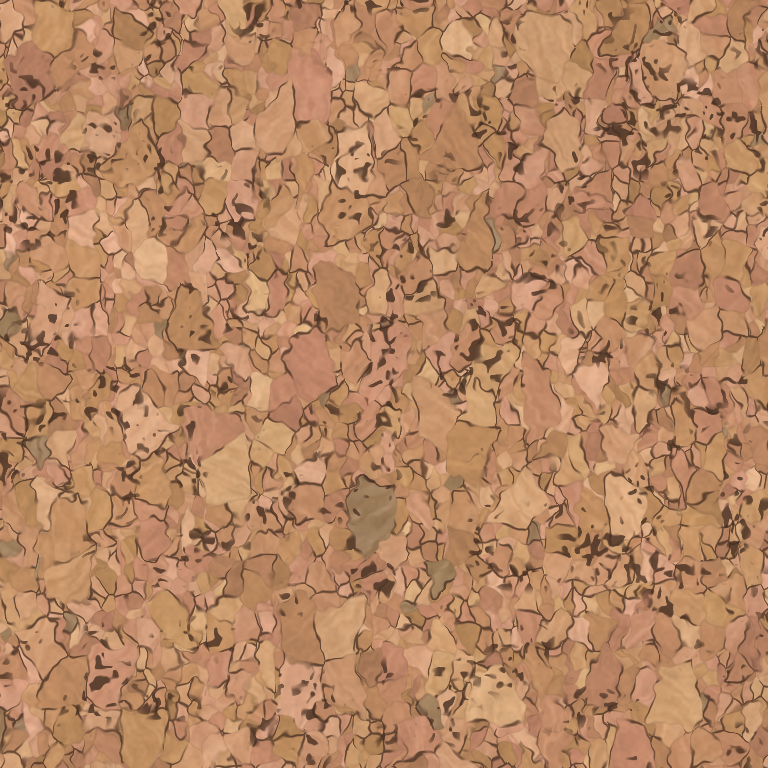
Give the GLSL for this texture, as a Shadertoy shader.

```glsl
// Pressed cork: three sizes of warped Voronoi granules laid over each other,
// each with its own tone, tint and faint growth streaks, joined by thin
// broken brown seams and sprinkled with clustered dark bark flecks.

#define FINE_FREQ 60.0      // granules across the canvas, per layer
#define MEDIUM_FREQ 34.0
#define LARGE_FREQ 19.0
#define MEDIUM_SHARE 0.48   // part of the cells that hold a granule
#define LARGE_SHARE 0.20
#define UPRIGHT 0.74        // below 1 stretches granules vertically
#define MEAN_TONE 0.765
#define TONE_SPREAD 0.25
#define STREAKS 0.16
#define SEAM_WIDTH 0.0019
#define SEAM_DEPTH 0.78
#define FLECK_DEPTH 0.80

const vec3 DARK_CORK  = vec3(0.44, 0.31, 0.23);
const vec3 MID_CORK   = vec3(0.75, 0.54, 0.39);
const vec3 LIGHT_CORK = vec3(0.87, 0.68, 0.53);
const vec3 GREY_CORK  = vec3(0.57, 0.47, 0.35);
const vec3 BARK       = vec3(0.27, 0.18, 0.13);

vec3 hash3(vec2 p, float seed) {
    vec3 q = fract(vec3(p.xyx + seed * 17.3) * vec3(0.1031, 0.1030, 0.0973));
    q += dot(q, q.yxz + 33.33);
    return fract((q.xxy + q.yzz) * q.zyx);
}

float noise(vec2 p, float seed) {
    vec2 i = floor(p), f = fract(p);
    f = f * f * (3.0 - 2.0 * f);
    float low  = mix(hash3(i, seed).x, hash3(i + vec2(1, 0), seed).x, f.x);
    float high = mix(hash3(i + vec2(0, 1), seed).x, hash3(i + vec2(1, 1), seed).x, f.x);
    return mix(low, high, f.y);
}

vec2 noise2(vec2 p, float seed) {
    return vec2(noise(p, seed), noise(p, seed + 1.0)) - 0.5;
}

vec3 corkRamp(float tone) {
    vec3 lower = mix(DARK_CORK, MID_CORK, clamp(tone / 0.72, 0.0, 1.0));
    return mix(lower, LIGHT_CORK, clamp((tone - 0.72) / 0.28, 0.0, 1.2));
}

// Colour of one granule, with its presence in the alpha channel.
vec4 granule(vec2 id, float seed, float share, vec2 uv) {
    vec3 a = hash3(id, seed + 3.0), b = hash3(id, seed + 5.0);
    float angle = 1.57 + (b.x - 0.5) * 2.4;
    vec2 along = vec2(cos(angle), sin(angle));
    vec2 grain = vec2(dot(uv, along), dot(uv, vec2(-along.y, along.x)));
    float streak = noise(grain * vec2(35.0, 170.0) + 40.0 * a.xy, 7.0) - 0.5;
    float tone = MEAN_TONE + TONE_SPREAD * (a.x + a.y - 1.0) + STREAKS * streak;
    vec3 colour = corkRamp(tone);
    colour += (b.y - 0.5) * vec3(0.015, -0.025, 0.05);
    colour = mix(colour, GREY_CORK + 0.12 * streak, 0.75 * step(0.983, b.z));
    return vec4(colour, step(a.z, share));
}

// Lays one sheet of granules over the colour and seam strength below it.
void addLayer(inout vec3 colour, inout float seam, vec2 uv, float freq, float seed, float share) {
    vec2 p = uv * freq * vec2(1.0, UPRIGHT);
    vec2 cell = floor(p), id1 = cell, id2 = cell, to1 = vec2(0), to2 = vec2(0);
    float d1 = 1e3, d2 = 1e3;
    for (int y = -1; y <= 1; y++)
    for (int x = -1; x <= 1; x++) {
        vec2 id = cell + vec2(x, y);
        vec2 to = id + 0.05 + 0.9 * hash3(id, seed).xy - p;
        float d = dot(to, to);
        if (d < d1) {
            d2 = d1; id2 = id1; to2 = to1;
            d1 = d;  id1 = id;  to1 = to;
        } else if (d < d2) {
            d2 = d; id2 = id; to2 = to;
        }
    }
    float border = 0.5 * (d2 - d1) / max(length(to2 - to1), 0.01) / freq;
    float soft = max(0.0010, 0.8 / iResolution.y);
    vec4 own = granule(id1, seed, share, uv), next = granule(id2, seed, share, uv);
    vec4 top = mix(0.5 * (own + next), own, smoothstep(0.0, soft, border));
    if (own.a != next.a) top.rgb = own.a > next.a ? own.rgb : next.rgb;
    colour = mix(colour, top.rgb, top.a);

    // Seams fade in and out along the joint and vary in width.
    float broken = smoothstep(0.40, 0.74, noise(uv * 48.0, seed + 11.0));
    float width = SEAM_WIDTH * (0.6 + 0.8 * noise(uv * 110.0, seed + 13.0)) + 0.3 * soft;
    float line = (1.0 - smoothstep(0.1 * width, width, border)) * (0.12 + 0.88 * broken);
    seam = max(seam * (1.0 - top.a), line * max(own.a, next.a));
}

void mainImage(out vec4 fragColor, in vec2 fragCoord) {
    vec2 uv = fragCoord / iResolution.y;

    // Ragged outlines from two scales of warping.
    vec2 warped = uv + 0.016 * noise2(uv * 32.0, 21.0) + 0.008 * noise2(uv * 95.0, 23.0);

    vec3 colour = MID_CORK;
    float seam = 0.0;
    addLayer(colour, seam, warped, FINE_FREQ, 1.0, 1.0);
    addLayer(colour, seam, warped, MEDIUM_FREQ, 31.0, MEDIUM_SHARE);
    addLayer(colour, seam, warped, LARGE_FREQ, 61.0, LARGE_SHARE);

    // Soft mottling, broad and fine.
    float mottle = noise(uv * 7.0, 25.0) + noise(uv * 75.0, 26.0) + noise(uv * 210.0, 27.0) - 1.5;
    colour *= 1.0 + 0.055 * mottle;
    colour = mix(colour, BARK, SEAM_DEPTH * seam);

    // Bark flecks gather in loose clusters.
    float cluster = smoothstep(0.45, 0.80, noise(uv * 24.0, 41.0));
    float fleck = noise(warped * vec2(135.0, 120.0), 43.0) + 0.22 * cluster;
    colour = mix(colour, BARK, FLECK_DEPTH * cluster * smoothstep(0.83, 1.0, fleck));

    fragColor = vec4(clamp(colour, 0.0, 1.0), 1.0);
}
```
